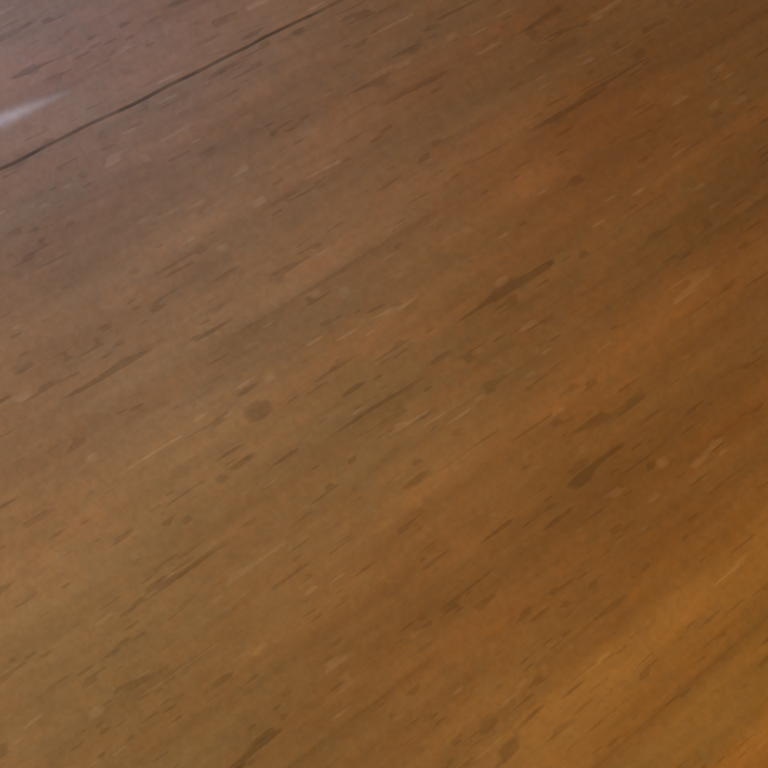
This texture is drawn by a WebGL 2 fragment shader. Its source:

```glsl
#version 300 es
precision highp float;
// Polished brown wood with slanted, slightly converging grain and a soft window sheen.
uniform vec2 u_resolution;
out vec4 fragColor;

float hash(vec2 p) {
    vec3 q = fract(vec3(p.xyx) * 0.1031);
    q += dot(q, q.yzx + 33.33);
    return fract((q.x + q.y) * q.z);
}

float noise(vec2 p) {
    vec2 cell = floor(p), f = fract(p);
    f = f * f * (3.0 - 2.0 * f);
    return mix(mix(hash(cell), hash(cell + vec2(1, 0)), f.x),
               mix(hash(cell + vec2(0, 1)), hash(cell + vec2(1, 1)), f.x), f.y);
}

// Layered noise, centred on zero
float fbm(vec2 p) {
    float sum = 0.0, weight = 0.5;
    for (int i = 0; i < 4; i++) {
        sum += weight * (noise(p) - 0.5);
        p = p * 2.03 + 17.7;
        weight *= 0.55;
    }
    return sum;
}

// Short marks stretched along the grain
float flecks(vec2 grain, vec2 density, float threshold) {
    return smoothstep(threshold, threshold + 0.14, noise(grain * density))
         * smoothstep(0.45, 0.75, noise(grain * density * 0.31 + 9.0));
}

void main() {
    vec2 uv = gl_FragCoord.xy / u_resolution;

    // Grain space: x runs along the fibres, y across them
    vec2 toVanish = vec2(3.86, 2.71) - uv;
    vec2 grain = vec2(length(toVanish), atan(toVanish.y, toVanish.x) * 4.3);
    grain.y += 0.012 * fbm(uv * 5.0);

    // Light falling across the surface
    vec3 lower = mix(vec3(0.53, 0.38, 0.225), vec3(0.53, 0.335, 0.13), uv.x);
    vec3 upper = mix(vec3(0.475, 0.375, 0.325), vec3(0.42, 0.265, 0.135), smoothstep(0.0, 0.9, uv.x));
    vec3 color = mix(lower, upper, smoothstep(0.0, 1.0, uv.y));

    // Broad bands, streaks and fibres
    float tone = 0.19 * fbm(grain * vec2(1.3, 9.0) + 3.0);
    tone += 0.13 * fbm(grain * vec2(3.5, 32.0) + 21.0);
    tone += 0.05 * fbm(grain * vec2(14.0, 110.0));
    tone += 0.07 * fbm(uv * 9.0 + 40.0);
    color *= 1.0 + tone * 1.25;

    // Drifting hue between reddish and olive wood
    float hue = fbm(grain * vec2(2.2, 12.0) + 70.0);
    color += hue * vec3(0.035, -0.025, -0.035);

    // Faint joints between strips
    for (int i = 0; i < 4; i++) {
        float k = float(i);
        float offset = grain.y - 2.334 - 0.255 * k;
        float fade = smoothstep(0.35, 0.65, noise(vec2(grain.x * 3.0, k * 7.3)));
        float line = exp(-abs(offset) / 0.004);
        float shade = smoothstep(-0.003, 0.003, offset) * exp(-max(offset, 0.0) / 0.035);
        color *= 1.0 - fade * (0.07 * line + 0.05 * shade);
    }

    // Dark pores and pale glints
    color *= 1.0 - 0.13 * flecks(grain, vec2(17.0, 105.0), 0.74);
    color *= 1.0 - 0.09 * flecks(grain + 5.0, vec2(45.0, 190.0), 0.72);
    color += 0.04 * flecks(grain + 11.0, vec2(28.0, 130.0), 0.8);

    // Open seam near the upper left
    float seamOffset = abs(grain.y - 1.9936);
    float seam = 1.0 - smoothstep(0.0008, 0.0038, seamOffset);
    seam *= 0.55 + 0.45 * noise(vec2(grain.x * 45.0, 2.0));
    color *= 1.0 - 0.36 * seam * (1.0 - smoothstep(0.38, 0.5, uv.x));

    // Cool haze and a tapering bright reflection
    float haze = exp(-dot(uv - vec2(0.0, 1.0), uv - vec2(0.0, 1.0)) * 14.0);
    color += haze * vec3(0.03, 0.035, 0.065);
    float glareOffset = abs(uv.y - 0.843 - 0.42 * uv.x);
    float taper = 1.0 - smoothstep(0.0, 0.12, uv.x);
    float glare = exp(-pow(glareOffset / (0.003 + 0.007 * taper), 2.0)) * taper;
    color = mix(color, vec3(0.66, 0.62, 0.66), 0.75 * glare);

    // Fine soft mottling
    float speckle = noise(uv * 230.0) + noise(uv * 120.0 + 31.0) - 1.0;
    color *= 1.0 + 0.045 * speckle;
    color += 0.012 * (noise(uv * 90.0 + 55.0) - 0.5) * vec3(1.0, -0.3, -1.0);

    fragColor = vec4(clamp(color, 0.0, 1.0), 1.0);
}
```
